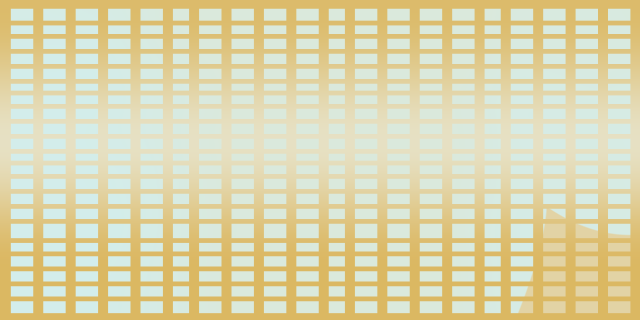
Write a Shadertoy shader that draws this pattern.

```glsl
// Pale glass panes in an uneven gold lattice, with a soft horizontal sheen.

// Layout lengths are in design units: the canvas is 768 wide and 384 high.
const vec2  CANVAS      = vec2(768.0, 384.0);
const int   COLUMNS     = 20;
const int   ROWS        = 21;
const vec2  MARGIN      = vec2(13.0, 10.5);
const vec2  PITCH       = vec2(38.9, 18.0);
const vec2  BAR         = vec2(12.0, 5.7);
const float NARROWING   = 7.5;   // lost by every fifth column
const float SHEEN_AT    = 0.44;  // height of the sheen, from the top
const float NOISE_SCALE = 0.009;
const float GLASS_WEAR  = 0.22;

const vec3 GOLD_TOP    = vec3(0.862, 0.735, 0.420);
const vec3 GOLD_BOTTOM = vec3(0.860, 0.720, 0.385);
const vec3 SHEEN       = vec3(0.903, 0.880, 0.765);
const vec3 GLASS_COOL  = vec3(0.826, 0.930, 0.922);
const vec3 GLASS_WARM  = vec3(0.855, 0.912, 0.862);
const vec3 REFLECTION  = vec3(0.888, 0.824, 0.635);

vec2 hashGradient(vec2 cell) {
    vec2 h = vec2(dot(cell, vec2(127.1, 311.7)), dot(cell, vec2(269.5, 183.3)));
    return fract(sin(h) * 43758.5) * 2.0 - 1.0;
}

float gradientNoise(vec2 p) {
    vec2 i = floor(p), f = fract(p);
    vec2 u = f * f * f * (f * (f * 6.0 - 15.0) + 10.0);
    float a = dot(hashGradient(i), f);
    float b = dot(hashGradient(i + vec2(1, 0)), f - vec2(1, 0));
    float c = dot(hashGradient(i + vec2(0, 1)), f - vec2(0, 1));
    float d = dot(hashGradient(i + vec2(1, 1)), f - vec2(1, 1));
    return mix(mix(a, b, u.x), mix(c, d, u.x), u.y);
}

// Left edge of a column: every fifth one is narrow.
float columnStart(float i) {
    return MARGIN.x + PITCH.x * i - NARROWING * max(floor((i - 1.0) / 5.0), 0.0);
}

// Top edge of a row: short rows come in fives, with three taller exceptions.
float rowStart(float j) {
    float shortened = 4.0 * floor((j + 4.0) / 5.0) + 2.0 * floor((j + 3.0) / 5.0);
    float heightened = 6.0 * step(1.0, j) + 9.0 * step(16.0, j) + 6.0 * step(21.0, j);
    return MARGIN.y + PITCH.y * j - shortened + heightened;
}

// Smoothed coverage of the interval [start, end].
float span(float x, float start, float end, float pixel) {
    return clamp((x - start) / pixel + 0.5, 0.0, 1.0)
         * clamp((end - x) / pixel + 0.5, 0.0, 1.0);
}

float paneMask(vec2 p, vec2 pixel) {
    float across = 0.0, down = 0.0;
    for (int i = 0; i < COLUMNS; i++) {
        float n = float(i);
        across += span(p.x, columnStart(n), columnStart(n + 1.0) - BAR.x, pixel.x);
    }
    for (int j = 0; j < ROWS; j++) {
        float n = float(j);
        down += span(p.y, rowStart(n), rowStart(n + 1.0) - BAR.y, pixel.y);
    }
    return across * down;
}

vec3 frameColor(float v) {
    vec3 upper = mix(GOLD_TOP, SHEEN, smoothstep(0.03, SHEEN_AT, v));
    return mix(upper, GOLD_BOTTOM, smoothstep(SHEEN_AT, 0.84, v));
}

// Curved reflection that fills the lower right corner of the glass.
float reflectionMask(vec2 p, vec2 pixel) {
    const vec2 PEAK = vec2(656.0, 248.0);
    vec2 t = clamp((p - PEAK) / vec2(100.0, 127.0), 0.0, 1.0);
    float topEdge = PEAK.y + 34.0 * (1.0 - (1.0 - t.x) * (1.0 - t.x));
    float leftEdge = PEAK.x - 34.0 * pow(t.y, 1.5);
    return smoothstep(-pixel.y, pixel.y, p.y - topEdge)
         * smoothstep(-pixel.x, pixel.x, p.x - leftEdge);
}

vec3 glassColor(vec2 p, vec2 pixel) {
    vec2 uv = p / CANVAS;
    float warmth = smoothstep(0.10, 0.42, uv.x)
                 * (1.0 - 0.55 * smoothstep(0.68, 0.82, uv.x));
    warmth += 0.35 * (1.0 - smoothstep(0.0, 0.35, uv.y));
    warmth += GLASS_WEAR * gradientNoise(p * NOISE_SCALE);
    vec3 glass = mix(GLASS_COOL, GLASS_WARM, clamp(warmth, 0.0, 1.0));
    return mix(glass, REFLECTION, 0.96 * reflectionMask(p, pixel));
}

void mainImage(out vec4 fragColor, in vec2 fragCoord) {
    vec2 uv = fragCoord / iResolution.xy;
    vec2 p = vec2(uv.x, 1.0 - uv.y) * CANVAS;  // measured from the top left
    vec2 pixel = CANVAS / iResolution.xy;

    vec3 color = mix(frameColor(1.0 - uv.y), glassColor(p, pixel), paneMask(p, pixel));
    fragColor = vec4(color, 1.0);
}
```
